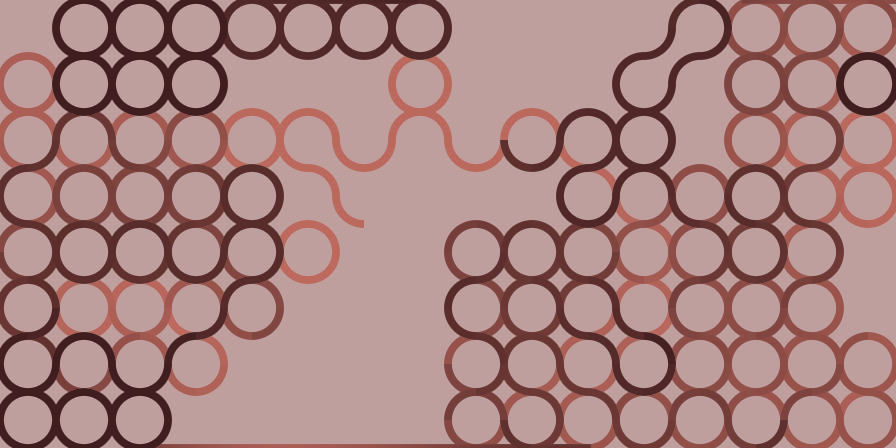
A Shadertoy shader for this pattern:

```glsl
// Wandering ribbons of quarter circles that link into rings and waves on a dusty rose ground.

const vec3 GROUND = vec3(0.75, 0.625, 0.62);
const vec3 DARK_LINE = vec3(0.25, 0.115, 0.12);
const vec3 LIGHT_LINE = vec3(0.745, 0.415, 0.37);

const float ROWS = 8.0;        // grid cells over the canvas height
const float HALF_WIDTH = 0.07; // half the ribbon width, in cells
const int REACH = 14;          // arcs a ribbon runs to each side of its seed

// Integer hash of a grid key to a value from 0 to 1.
float hash(ivec2 key, uint seed) {
    uint h = uint(key.x) * 73856093u ^ uint(key.y) * 19349663u ^ seed * 83492791u;
    h = h * 747796405u + 2891336453u;
    h = ((h >> ((h >> 28u) + 4u)) ^ h) * 277803737u;
    h = (h >> 22u) ^ h;
    return float(h >> 8u) / 16777216.0;
}

// Smooth one-dimensional value noise.
float noise(float x, uint seed) {
    ivec2 cell = ivec2(int(floor(x)), 0);
    float start = hash(cell, seed);
    float end = hash(cell + ivec2(1, 0), seed);
    return mix(start, end, smoothstep(0.0, 1.0, fract(x)));
}

vec3 lineColor(float tone) {
    return mix(DARK_LINE, LIGHT_LINE, smoothstep(0.05, 0.95, tone));
}

// Coverage of a stroke at a distance from its centre line.
float stroke(float dist, float pixel) {
    return clamp(0.5 + (HALF_WIDTH - dist) / pixel, 0.0, 1.0);
}

// 0 inside an elliptic clearing, 1 outside it.
float outside(vec2 uv, vec2 centre, vec2 radius) {
    return smoothstep(0.5, 1.1, length((uv - centre) / radius));
}

// Chance that an arc seeds a ribbon: dense at the right, sparse in two clearings.
float seedChance(vec2 uv) {
    float open = outside(uv, vec2(0.54, 0.56), vec2(0.17, 0.3))
               * outside(uv, vec2(0.13, 0.2), vec2(0.1, 0.35));
    return mix(0.006, mix(0.07, 0.16, smoothstep(0.62, 0.78, uv.x)), open);
}

// Follows a strand from one arc; returns the summed seed weight and weighted tone.
vec2 followStrand(vec2 pos, vec2 heading, vec2 side, vec2 size) {
    vec2 sum = vec2(0.0);
    for (int i = 0; i <= REACH; i++) {
        vec2 next = pos + 0.5 * (heading + side);
        ivec2 arcKey = ivec2((pos + next) * 2.0);
        if (hash(arcKey, 7u) < seedChance(pos / size)
            || hash(arcKey, 7u) < seedChance(next / size)) {
            float weight = 1.0 - float(i) / float(REACH + 1);
            sum += weight * weight * vec2(1.0, hash(arcKey, 23u));
        }
        // Stay on the ring at borders; elsewhere stay or swing to the next ring.
        bool border = any(lessThanEqual(next, vec2(0.0))) || any(greaterThanEqual(next, size));
        float turn = border || hash(ivec2(next * 2.0), 41u) < 0.46 ? 1.0 : -1.0;
        vec2 newSide = -turn * heading;
        heading = side;
        side = newSide;
        pos = next;
    }
    return sum;
}

// Ground or ribbon colour of one quarter of the ring around "centre".
vec3 quarterArc(vec2 p, vec2 centre, vec2 quadrant, vec2 size, float pixel) {
    float cover = stroke(abs(length(p - centre) - 0.5), pixel);
    bool offCanvas = any(lessThan(centre, vec2(0.0))) || any(greaterThan(centre, size));
    if (cover <= 0.0 || offCanvas) return GROUND;

    vec2 start = centre + vec2(0.5 * quadrant.x, 0.0);
    vec2 end = centre + vec2(0.0, 0.5 * quadrant.y);
    vec2 across = vec2(quadrant.x, 0.0);
    vec2 upright = vec2(0.0, quadrant.y);
    vec2 sum = followStrand(start, upright, -across, size)
             + followStrand(end, across, -upright, size);
    return sum.x > 0.0 ? mix(GROUND, lineColor(sum.y / sum.x), cover) : GROUND;
}

// Broken straight line along a horizontal border.
vec3 borderLine(vec2 p, float y, uint seed, float pixel) {
    float run = smoothstep(0.48, 0.5, noise(p.x * 0.33, seed));
    float tone = 0.8 * noise(p.x * 0.2, seed + 60u);
    return mix(GROUND, lineColor(tone), run * stroke(abs(p.y - y), pixel));
}

void mainImage(out vec4 fragColor, in vec2 fragCoord) {
    float pixel = ROWS / iResolution.y;
    vec2 p = fragCoord * pixel;
    vec2 size = vec2(floor(iResolution.x * pixel + 0.5), ROWS);

    // Own ring and the two rings that touch it on this side; the darker one lies on top.
    vec2 centre = floor(p) + 0.5;
    vec2 quadrant = mix(vec2(-1.0), vec2(1.0), step(centre, p));
    vec2 stepX = vec2(quadrant.x, 0.0);
    vec2 stepY = vec2(0.0, quadrant.y);
    vec3 color = quarterArc(p, centre, quadrant, size, pixel);
    color = min(color, quarterArc(p, centre + stepX, quadrant * vec2(-1.0, 1.0), size, pixel));
    color = min(color, quarterArc(p, centre + stepY, quadrant * vec2(1.0, -1.0), size, pixel));
    color = min(color, borderLine(p, ROWS, 300u, pixel));
    color = min(color, borderLine(p, 0.0, 500u, pixel));
    fragColor = vec4(color, 1.0);
}
```
